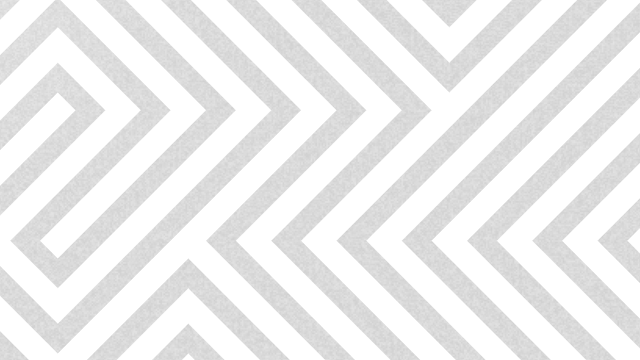
Reproduce this pattern procedurally as a Shadertoy shader.

```glsl
// Maze of grey diagonal bands on white, with the look of grained paper.
// Two mirrored 45 degree stripe sets share one pitch; zones bounded by
// whole pitches choose between them, so the bands turn in clean mitres.

const float PITCH = 0.18125;                  // stripe spacing, in canvas heights
const float HALF_BAND = 0.228;                // half band width, in pitches
const vec2 FIRST_JOINT = vec2(0.1606, 0.6938); // upper left turning point
const vec3 WHITE = vec3(1.0);
const vec3 PAPER_GREY = vec3(0.853);

float hash(vec2 cell) {
    return fract(sin(dot(cell, vec2(127.1, 311.7))) * 43758.5453);
}

float valueNoise(vec2 p) {
    vec2 cell = floor(p);
    vec2 f = fract(p);
    vec2 w = f * f * (3.0 - 2.0 * f);
    float low = mix(hash(cell), hash(cell + vec2(1.0, 0.0)), w.x);
    float high = mix(hash(cell + vec2(0.0, 1.0)), hash(cell + vec2(1.0)), w.x);
    return mix(low, high, w.y);
}

// Rising "/" bands fill the middle belt and parts of the outer belts.
bool isRising(vec2 p) {
    if (p.y > 0.0) return p.x < 0.0 || p.x > 6.0;
    if (p.y < -2.0) return p.x > 0.0 && p.x < 2.0;
    return true;
}

// Coverage of a band centred in each unit of t.
float bandCoverage(float t, float halfWidth, float blur) {
    float edge = abs(fract(t) - 0.5) - halfWidth;
    return clamp(0.5 - edge / blur, 0.0, 1.0);
}

// Fine fibrous grain, centred on zero.
float paperGrain(vec2 p) {
    float coarse = valueNoise(p * 110.0) - 0.5;
    float fine = valueNoise(p * 230.0 + 17.0) - 0.5;
    return 0.5 * coarse + fine;
}

void mainImage(out vec4 fragColor, in vec2 fragCoord) {
    vec2 uv = fragCoord / iResolution.y;
    vec2 p = (uv - FIRST_JOINT) / PITCH;
    float blur = 1.414 / (iResolution.y * PITCH);

    // Stripe coordinate of the zone
    float t = isRising(p) ? p.x - p.y : p.x + p.y;
    float band = bandCoverage(t, HALF_BAND, blur);

    // Grained grey with a faint sheen in the upper left corner
    float sheen = 0.03 * exp(-4.0 * length(uv - vec2(0.05, 0.95)));
    vec3 grey = PAPER_GREY + sheen + 0.055 * paperGrain(uv);

    fragColor = vec4(mix(WHITE, grey, band), 1.0);
}
```
